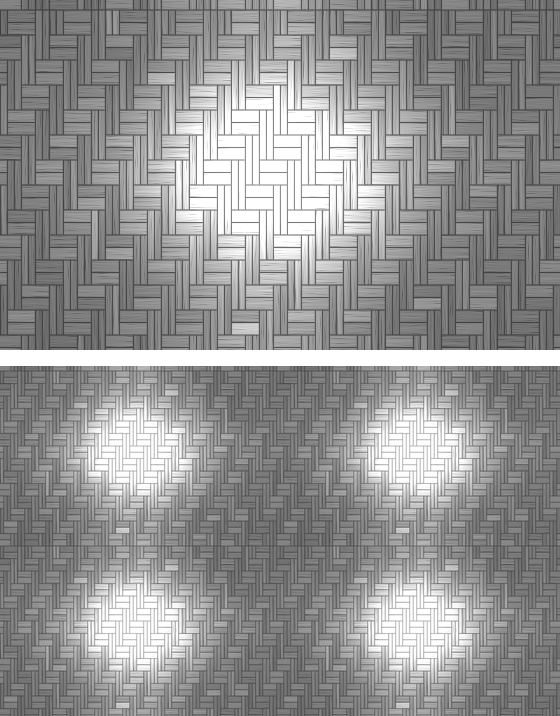
Top: one tile. Bottom: repeated 2 by 2.
Write a Shadertoy shader that draws this pattern.

```glsl
// Grey wooden basket weave of paired planks under a soft central light.

float hash(vec2 p) {
    vec3 q = fract(vec3(p.xyx) * 0.1031);
    q += dot(q, q.yzx + 33.33);
    return fract((q.x + q.y) * q.z);
}

// Fine, nearly straight streaks along x, roughly in -1..1
float woodGrain(vec2 p, float seed) {
    float sum = 0.0, freq = 310.0;
    for (int k = 1; k <= 5; k++) {
        float n = float(k), phase = seed * 57.0 * n;
        float wander = 0.8 * sin(p.x * (14.0 + 9.0 * n) + phase);
        float fade = 0.55 + 0.45 * sin(p.x * 23.0 * n + phase * 1.7);
        sum += fade * sin(p.y * freq + wander + phase);
        freq *= 1.45;
    }
    return sum * 0.4;
}

// Light whose falloff wraps at the canvas edges
float lamp(vec2 uv) {
    vec2 s = sin(3.14159 * (uv - vec2(0.485, 0.51)));
    return 0.46 + 0.95 * exp(-dot(s * s, vec2(2.8, 1.65)));
}

void mainImage(out vec4 fragColor, in vec2 fragCoord) {
    vec2 uv = fragCoord / iResolution.xy;
    float aspect = iResolution.x / iResolution.y;
    float pixel = 1.0 / iResolution.y;

    // Ten four-column repeats across, fourteen rows down
    vec2 count = vec2(40.0, 14.0);
    vec2 grid = mod(uv * count + vec2(4.47, 0.4), count);
    vec2 cell = floor(grid), f = fract(grid);
    vec2 cellSize = vec2(aspect, 1.0) / count;

    // Each row steps one column; every plank spans two cells
    float stepIndex = mod(cell.x - cell.y, 4.0);
    bool lying = stepIndex < 2.0;
    vec2 along, across, id;
    if (lying) {
        along = vec2(stepIndex + f.x, 2.0) * cellSize.x;
        across = vec2(fract(f.y * 2.0), 1.0) * cellSize.y * 0.5;
        id = mod(cell - vec2(stepIndex, 0.0), count);
        id.y = id.y * 2.0 + floor(f.y * 2.0);
    } else {
        float rise = 3.0 - stepIndex;
        along = vec2(rise + f.y, 2.0) * cellSize.y;
        across = vec2(fract(f.x * 2.0), 1.0) * cellSize.x * 0.5;
        id = mod(cell - vec2(0.0, rise), count);
        id.x = id.x * 2.0 + floor(f.x * 2.0) + 100.0;
    }

    // Distance to the nearest plank edge; upright planks end at the row wrap
    float edge = min(min(along.x, along.y - along.x),
                     min(across.x, across.y - across.x));
    edge = min(edge, min(grid.y, count.y - grid.y) * cellSize.y);

    // Tone per plank, with a few pale ones, plus grain and dark fibres
    float seed = hash(id + 7.0);
    float tone = 0.96 + 0.17 * (hash(id + 31.0) - 0.5) + 0.25 * pow(seed, 16.0);
    tone += lying ? 0.05 : 0.0;
    float grain = woodGrain(vec2(along.x, across.x), seed);
    tone += 0.09 * grain - 0.13 * smoothstep(0.35, 1.1, grain * -1.0);
    tone *= mix(0.9, 1.0, smoothstep(0.0, 0.005, edge));

    // Thin dark joints between planks
    float light = lamp(uv);
    float wood = min(tone * light, 1.0);
    float joint = 0.11 + 0.24 * light;
    float cover = clamp((edge - 0.0012) / (1.25 * pixel) + 0.5, 0.0, 1.0);
    fragColor = vec4(vec3(mix(joint, wood, cover)), 1.0);
}
```
